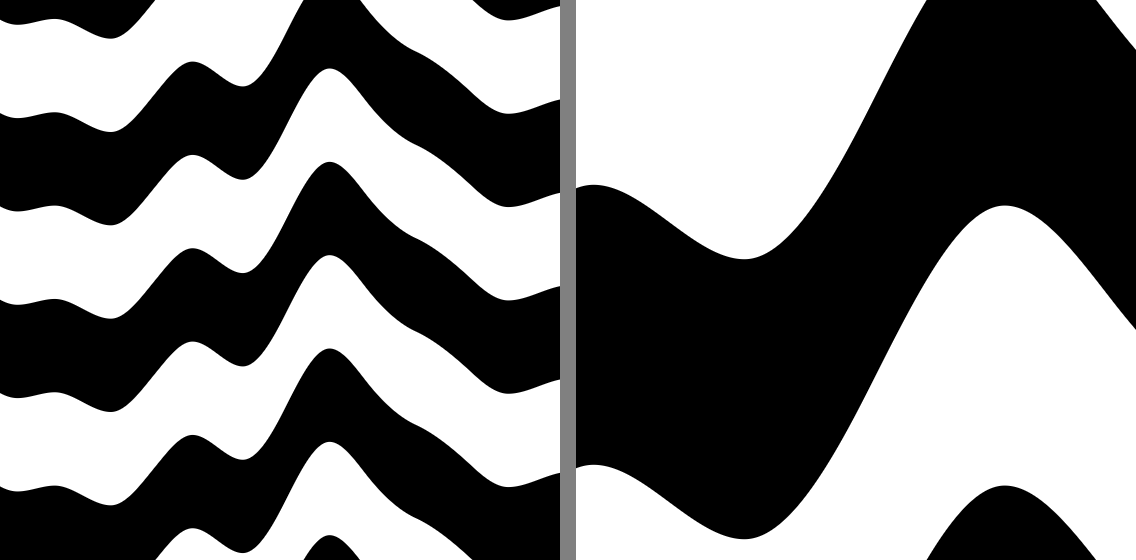
Left: the whole. Right: its middle third, enlarged.
Give the GLSL for this pattern, as a Shadertoy shader.

```glsl
// Black and white bands that share one irregular mountain-like wave.
// A smooth cubic profile gives the height of the wave across the canvas;
// stacking it at an even vertical spacing makes the bands.

const float BANDS = 3.0;          // black and white pairs per canvas height
const float WHITE_SHARE = 0.5;    // part of each pair that is white
const float EDGE_PIXELS = 1.0;    // width of the smoothed edge
const vec3 DARK = vec3(0.0);
const vec3 LIGHT = vec3(1.0);

// Bends of the wave: position across, height, slope
const int BENDS = 14;
const vec3 WAVE[BENDS] = vec3[BENDS](
    vec3(0.0,    -0.2018, -0.55),
    vec3(0.0313, -0.2109,  0.0),
    vec3(0.0977, -0.2005,  0.0),
    vec3(0.1979, -0.2357,  0.0),
    vec3(0.2773, -0.1667,  1.22),
    vec3(0.3438, -0.1100,  0.0),
    vec3(0.4336, -0.1543,  0.0),
    vec3(0.5065, -0.0671,  1.97),
    vec3(0.5885,  0.0443,  0.0),
    vec3(0.6536, -0.0137, -1.28),
    vec3(0.7422, -0.0918, -0.46),
    vec3(0.8438, -0.1667, -0.93),
    vec3(0.9076, -0.2031,  0.0),
    vec3(1.0,    -0.1777,  0.2));

// Cubic Hermite curve between two bends
float hermite(vec3 a, vec3 b, float x) {
    float span = b.x - a.x;
    float t = (x - a.x) / span;
    float s = 1.0 - t;
    return mix(a.y, b.y, t * t * (3.0 - 2.0 * t))
         + span * t * s * (a.z * s - b.z * t);
}

// Height of the wave at a position across the canvas
float waveHeight(float x) {
    x = clamp(x, 0.0, 1.0);
    float height = WAVE[0].y;
    for (int i = 0; i < BENDS - 1; i++) {
        if (x >= WAVE[i].x) height = hermite(WAVE[i], WAVE[i + 1], x);
    }
    return height;
}

void mainImage(out vec4 fragColor, in vec2 fragCoord) {
    vec2 uv = fragCoord / iResolution.xy;

    // Vertical position above the wave, counted in band pairs
    float level = (uv.y - waveHeight(uv.x)) * BANDS;
    float pixel = length(vec2(dFdx(level), dFdy(level)));

    // Signed distance to the nearest edge, positive in the light band
    float fromCentre = abs(fract(level - 0.5 * WHITE_SHARE + 0.5) - 0.5);
    float edge = 0.5 * WHITE_SHARE - fromCentre;
    float light = clamp(0.5 + edge / (pixel * EDGE_PIXELS), 0.0, 1.0);

    fragColor = vec4(mix(DARK, LIGHT, light), 1.0);
}
```
